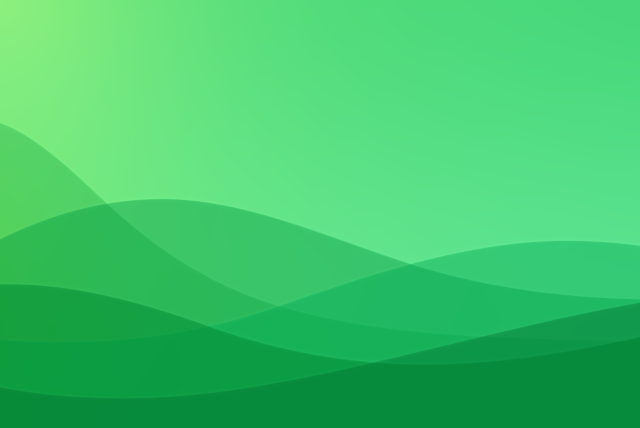
Reproduce this background procedurally as a WebGL 2 fragment shader.

```glsl
#version 300 es
precision highp float;

uniform vec2 u_resolution;
out vec4 fragColor;

// Cubic Hermite segment; each knot holds position, height and slope.
float segment(float x, vec3 a, vec3 b) {
    float w = b.x - a.x;
    float t = clamp((x - a.x) / w, 0.0, 1.0);
    float s = 1.0 - t;
    return s * s * ((1.0 + 2.0 * t) * a.y + t * w * a.z)
         + t * t * ((1.0 + 2.0 * s) * b.y - s * w * b.z);
}

// Smooth crest line through four knots.
float crest(float x, vec3 a, vec3 b, vec3 c, vec3 d) {
    if (x < b.x) return segment(x, a, b);
    if (x < c.x) return segment(x, b, c);
    return segment(x, c, d);
}

// Diagonal green gradient with a lime glow in the upper left.
vec3 backdrop(vec2 uv) {
    vec3 color = mix(vec3(0.34, 0.88, 0.56), vec3(0.26, 0.84, 0.48),
                     smoothstep(0.3, 1.05, uv.y));
    vec2 fromCorner = (uv - vec2(0.0, 1.0)) * vec2(1.5, 1.0);
    color += vec3(0.20, 0.07, 0.01) * exp(-1.6 * length(fromCorner));
    color += vec3(0.09, 0.03, 0.0) * exp(-5.0 * dot(fromCorner, fromCorner));
    float leftEdge = exp(-4.5 * uv.x);
    color += vec3(0.06, 0.01, -0.22) * leftEdge * (1.0 - smoothstep(0.1, 0.9, uv.y));
    return color;
}

// Translucent tint below a crest, with a faint light rim.
vec3 addWave(vec3 color, float depth, vec3 tint, float opacity) {
    float edge = fwidth(depth) * 0.75;
    float cover = smoothstep(-edge, edge, depth);
    color = mix(color, tint, cover * opacity);
    return color + vec3(0.025, 0.03, 0.025) * exp(-abs(depth) * 350.0);
}

void main() {
    vec2 uv = gl_FragCoord.xy / u_resolution;
    vec3 color = backdrop(uv);

    // Steep slope falling from the left.
    float slope = crest(uv.x, vec3(0.0, 0.713, -0.53), vec3(0.167, 0.525, -1.4),
                        vec3(0.436, 0.285, -0.44), vec3(1.0, 0.201, -0.07));
    color = addWave(color, slope - uv.y, vec3(0.0, 0.6, 0.2), 0.3);

    // Broad central hill.
    float hill = crest(uv.x, vec3(0.0, 0.441, 0.75), vec3(0.254, 0.535, 0.0),
                       vec3(0.638, 0.385, -0.48), vec3(1.0, 0.301, -0.03));
    color = addWave(color, hill - uv.y, vec3(0.0, 0.6, 0.25), 0.42);

    // Swell rising to the right.
    float swell = crest(uv.x, vec3(0.0, 0.207, -0.12), vec3(0.436, 0.285, 0.52),
                        vec3(0.885, 0.4375, 0.0), vec3(1.0, 0.426, -0.2));
    color = addWave(color, swell - uv.y, vec3(0.0, 0.66, 0.33), 0.42);

    // Low valley.
    float valley = crest(uv.x, vec3(0.0, 0.336, 0.03), vec3(0.3255, 0.238, -0.54),
                         vec3(0.664, 0.1485, 0.0), vec3(1.0, 0.213, 0.33));
    color = addWave(color, valley - uv.y, vec3(0.0, 0.54, 0.2), 0.53);

    // Dark foreground bank.
    float bank = crest(uv.x, vec3(0.0, 0.096, -0.3), vec3(0.195, 0.07, 0.0),
                       vec3(0.586, 0.154, 0.345), vec3(1.0, 0.293, 0.26));
    color = addWave(color, bank - uv.y, vec3(0.0, 0.45, 0.19), 0.43);

    fragColor = vec4(clamp(color, 0.0, 1.0), 1.0);
}
```
